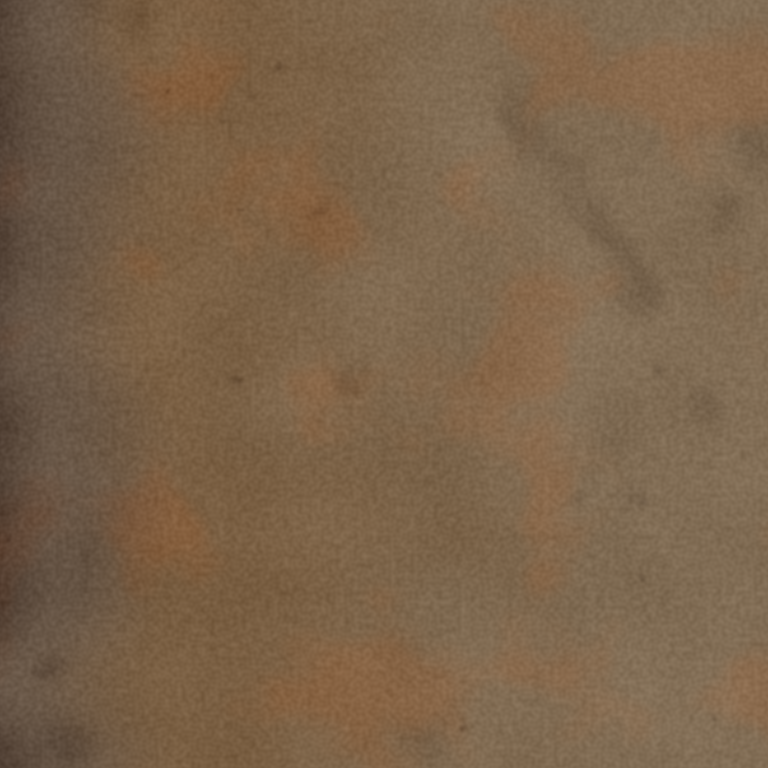
Give the GLSL for this texture, as a WebGL 2 fragment shader.

```glsl
#version 300 es
precision highp float;
// Soft mottled tan surface with a shaded left edge, faint blemishes and fine grain.

uniform vec2 u_resolution;
out vec4 fragColor;

const vec3 WARM = vec3(0.478, 0.372, 0.260);
const vec3 COOL = vec3(0.505, 0.425, 0.330);
const vec3 GREY = vec3(0.415, 0.345, 0.282);
const vec3 SHADOW = vec3(0.275, 0.210, 0.170);
const vec3 RUDDY = vec3(0.035, -0.010, -0.030);
const vec3 STAIN = vec3(0.110, 0.105, 0.090);
const int SPOT_COUNT = 14;
const int PIT_COUNT = 18;

vec2 hash2(vec2 p) {
    vec3 q = fract(p.xyx * vec3(0.1031, 0.1030, 0.0973));
    q += dot(q, q.yzx + 33.33);
    return fract((q.xx + q.yz) * q.zy);
}

vec2 gradientAt(vec2 cell) {
    float angle = 6.28318 * hash2(cell).x;
    return vec2(cos(angle), sin(angle));
}

// Gradient noise, roughly -0.7 to 0.7
float gradientNoise(vec2 p) {
    vec2 i = floor(p);
    vec2 f = p - i;
    vec2 w = f * f * f * (f * (f * 6.0 - 15.0) + 10.0);
    vec2 e = vec2(0.0, 1.0);
    float a = dot(gradientAt(i), f);
    float b = dot(gradientAt(i + e.yx), f - e.yx);
    float c = dot(gradientAt(i + e.xy), f - e.xy);
    float d = dot(gradientAt(i + e.yy), f - e.yy);
    return mix(mix(a, b, w.x), mix(c, d, w.x), w.y);
}

float fbm(vec2 p, int octaves) {
    float sum = 0.0;
    float amplitude = 1.0;
    for (int i = 0; i < octaves; i++) {
        sum += amplitude * gradientNoise(p);
        p = p * 2.03 + 17.3;
        amplitude *= 0.5;
    }
    return sum;
}

float segmentDistance(vec2 p, vec2 a, vec2 b) {
    vec2 ab = b - a;
    return length(p - a - ab * clamp(dot(p - a, ab) / dot(ab, ab), 0.0, 1.0));
}

float softFalloff(float dist, float radius) {
    return exp(-dist * dist / (radius * radius));
}

// Sum of randomly placed soft marks between two radii
float scatteredMarks(vec2 p, int count, float seed, float minRadius, float maxRadius) {
    float sum = 0.0;
    for (int i = 0; i < count; i++) {
        vec2 centre = hash2(vec2(float(i) + 1.0, seed));
        vec2 traits = hash2(vec2(float(i) + 1.0, seed + 9.0));
        float radius = mix(minRadius, maxRadius, traits.x);
        sum += softFalloff(length(p - centre), radius) * mix(0.25, 1.0, traits.y);
    }
    return sum;
}

// Broad tones: warm middle, cooler right, greyed and darkened left
vec3 baseTone(vec2 uv) {
    float drift = fbm(uv * 3.0 + 4.7, 3);
    vec3 tone = mix(WARM, COOL, smoothstep(0.22, 0.78, uv.x + 0.24 * drift));
    float edge = uv.x + 0.06 * fbm(uv * vec2(3.0, 5.0) + 31.0, 2);
    tone = mix(GREY, tone, smoothstep(0.06, 0.23, edge));
    return mix(SHADOW, tone, smoothstep(-0.06, 0.08, edge));
}

// Fine speckle with a slight horizontal and vertical weave
float grain(vec2 uv) {
    float speckle = 0.045 * gradientNoise(uv * 165.0 + 3.0);
    speckle += 0.025 * gradientNoise(uv * 85.0 + 60.0);
    float weave = gradientNoise(uv * vec2(55.0, 150.0) + 11.0);
    weave += gradientNoise(uv * vec2(150.0, 55.0) + 23.0);
    return speckle + 0.014 * weave;
}

void main() {
    vec2 uv = gl_FragCoord.xy / u_resolution;
    vec2 warped = uv + 0.022 * vec2(fbm(uv * 14.0, 2), fbm(uv * 14.0 + 40.0, 2));
    vec3 color = baseTone(uv);

    // Cloudy mottling and reddish patches
    color += 0.032 * fbm(uv * 6.0 + 12.0, 4);
    color += RUDDY * smoothstep(0.05, 0.55, fbm(uv * 5.0 + 71.0, 3));

    // Diagonal smudge, broken along its length
    float smudge = softFalloff(segmentDistance(warped, vec2(0.67, 0.86), vec2(0.84, 0.62)), 0.024);
    smudge *= 0.65 + 0.6 * gradientNoise(uv * 11.0 + 5.0);

    // Soft blemishes and tiny pits
    float spots = scatteredMarks(warped, SPOT_COUNT, 5.0, 0.014, 0.036);
    float pits = scatteredMarks(warped, PIT_COUNT, 27.0, 0.003, 0.008);
    color -= STAIN * (0.75 * smudge + 0.55 * spots + 0.75 * pits);

    color += grain(uv);
    fragColor = vec4(clamp(color, 0.0, 1.0), 1.0);
}
```
